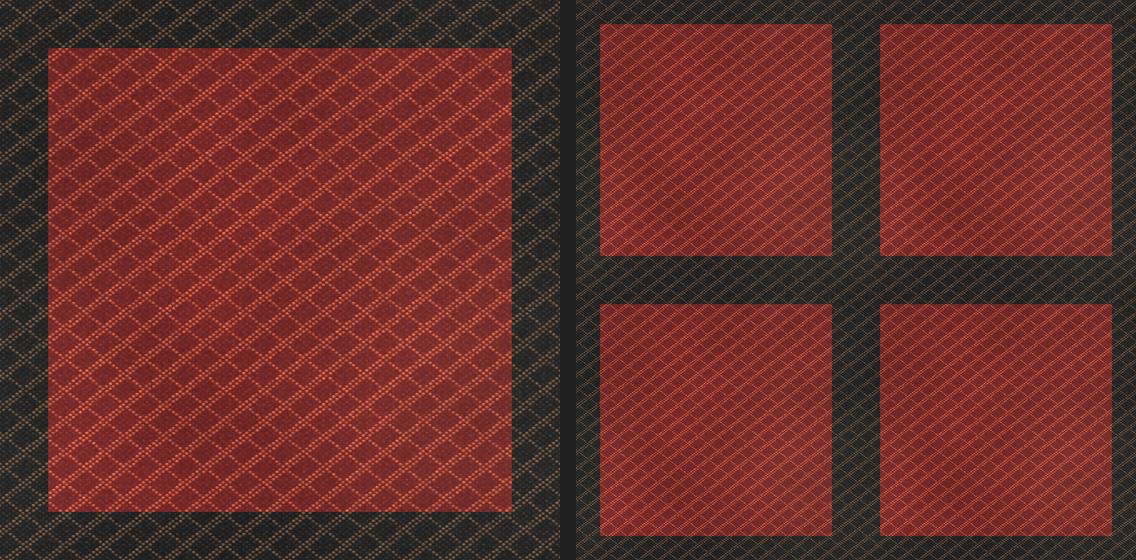
Left: one tile. Right: repeated 2 by 2.
Reproduce this texture procedurally as a Shadertoy shader.

```glsl
const vec2 REPEATS = vec2(14.0, 18.0);   // diamonds across and down
const float FLOATS = 6.0;                // thread floats along a diamond side
const float PANEL_HALF = 0.414;
const float TAU = 6.2831853;

struct Cloth { vec3 valley; vec3 ground; vec3 stitch; vec3 glint; };

const Cloth RED = Cloth(vec3(0.42, 0.14, 0.14), vec3(0.53, 0.19, 0.18),
                        vec3(0.76, 0.32, 0.23), vec3(0.92, 0.49, 0.36));
const Cloth BLACK = Cloth(vec3(0.11, 0.11, 0.115), vec3(0.21, 0.20, 0.19),
                          vec3(0.40, 0.29, 0.21), vec3(0.56, 0.44, 0.34));

float hash(vec2 p) {
    vec3 q = fract(vec3(p.xyx) * 0.1031);
    q += dot(q, q.yzx + 33.33);
    return fract((q.x + q.y) * q.z);
}

vec2 gradient(vec2 cell, float period) {
    float angle = TAU * hash(mod(cell, period) + 17.0);
    return vec2(cos(angle), sin(angle));
}

// Gradient noise that wraps over the unit square
float wrapNoise(vec2 uv, float period) {
    vec2 p = uv * period;
    vec2 i = floor(p), f = p - i;
    vec2 w = f * f * f * (f * (f * 6.0 - 15.0) + 10.0);
    vec2 e = vec2(1.0, 0.0);
    float a = dot(gradient(i, period), f);
    float b = dot(gradient(i + e.xy, period), f - e.xy);
    float c = dot(gradient(i + e.yx, period), f - e.yx);
    float d = dot(gradient(i + e.xx, period), f - e.xx);
    return mix(mix(a, b, w.x), mix(c, d, w.x), w.y);
}

// Canvas position to thread coordinates along the two diagonals
vec2 diagonal(vec2 uv) {
    vec2 p = uv * REPEATS;
    return vec2(p.x - p.y, p.x + p.y) * FLOATS;
}

// Whole-number label of a float, equal on opposite canvas edges
vec2 wrappedLabel(vec2 cell) {
    return mod(vec2(cell.x + cell.y, cell.y - cell.x), 2.0 * FLOATS * REPEATS);
}

// How strongly a float shows the stitch colour: double rising, single falling lines
float stitchStrength(vec2 cell, float rnd) {
    vec2 k = mod(cell, FLOATS);
    float rising = k.x < 0.5 ? 1.0 : (k.x < 1.5 ? 0.85 : 0.0);
    float falling = k.y < 0.5 ? 0.8 : 0.0;
    return max(rising, falling) * mix(0.6, 1.1, rnd);
}

vec3 weave(vec2 uv, Cloth cloth) {
    vec2 thread = diagonal(uv);
    vec2 cell = floor(thread);
    vec2 label = wrappedLabel(cell);
    float rnd = hash(label);
    float rnd2 = hash(label + 311.0);

    // Rounded float, nudged a little from its place
    vec2 offset = thread - cell - 0.5 - 0.16 * (vec2(rnd, rnd2) - 0.5);
    float dist = length(offset);
    float bump = smoothstep(0.58, 0.08, dist);
    float strength = stitchStrength(cell, rnd2);

    // Ground threads, with an occasional pale fleck
    vec3 color = mix(cloth.valley, cloth.ground, bump * mix(0.35, 1.0, rnd));
    float fleck = step(0.94, rnd2) * smoothstep(0.3, 0.05, dist);
    color = mix(color, cloth.stitch, 0.4 * fleck);

    // Stitches, lit from above
    color = mix(color, cloth.stitch, clamp(strength * smoothstep(0.56, 0.2, dist), 0.0, 1.0));
    float lit = smoothstep(0.32, 0.04, length(offset - vec2(-0.07, 0.07)));
    return mix(color, cloth.glint, clamp(strength * lit * mix(0.5, 1.0, rnd), 0.0, 1.0));
}

float panelMask(vec2 uv, float pixel) {
    vec2 d = abs(uv - 0.5) - PANEL_HALF;
    return smoothstep(0.5 * pixel, -0.5 * pixel, max(d.x, d.y));
}

void mainImage(out vec4 fragColor, in vec2 fragCoord) {
    vec2 uv = fragCoord / iResolution.xy;
    float pixel = 1.0 / min(iResolution.x, iResolution.y);
    vec3 color = mix(weave(uv, BLACK), weave(uv, RED), panelMask(uv, pixel));

    // Fibre grain and uneven wear
    float grain = wrapNoise(uv, 150.0);
    float wear = wrapNoise(uv, 4.0) + 0.5 * wrapNoise(uv, 9.0);
    color *= 1.0 + 0.14 * grain + 0.10 * wear;

    // Faint dusty haze, strongest toward the lower right
    vec2 wave = 0.5 + 0.5 * cos(TAU * (uv - vec2(0.86, 0.3)));
    color += vec3(0.030, 0.033, 0.026) * wave.x * (0.4 + 0.6 * wave.y);

    fragColor = vec4(clamp(color, 0.0, 1.0), 1.0);
}
```
